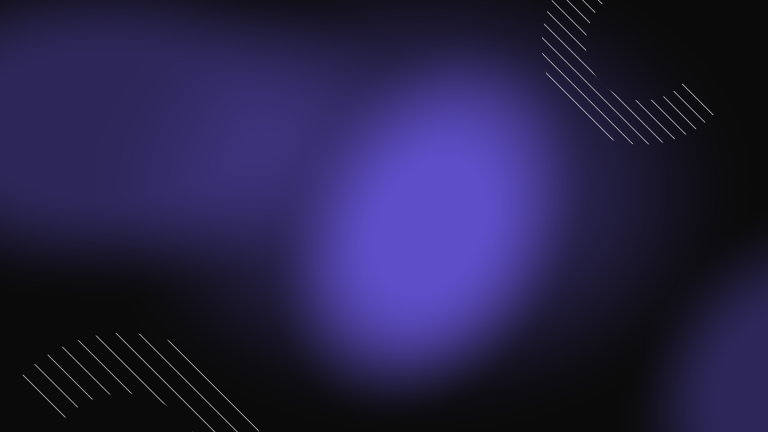
A Shadertoy shader for this background:

```glsl
#define BASE_COLOR vec3(0.042, 0.041, 0.043)
#define GLOW_COLOR vec3(0.38, 0.315, 0.81)
#define LINE_COLOR vec3(0.78, 0.78, 0.80)
#define LINE_WIDTH 0.0017
#define DIM_GLOW 0.40
#define HALO_GLOW 0.37
#define CORE_GLOW 0.95
#define HATCH_LINES 9.0

const vec2 DIAGONAL = vec2(0.70710678);

// Opacity of a blurred ellipse; softness is the half width of its falloff
float glow(vec2 p, vec2 center, vec2 radii, float angle, float softness) {
    float c = cos(angle), s = sin(angle);
    vec2 q = p - center;
    q = vec2(c * q.x + s * q.y, c * q.y - s * q.x);
    return 1.0 - smoothstep(1.0 - softness, 1.0 + softness, length(q / radii));
}

// Half ring filled with parallel lines, counted from its centre along normal
float hatchedArc(vec2 p, vec2 center, float inner, float outer,
                 float spacing, vec2 normal, float pixel) {
    vec2 q = p - center;
    float across = dot(q, normal);
    float index = floor(across / spacing + 0.5);
    float d = abs(across - index * spacing);
    float halfWidth = 0.5 * LINE_WIDTH;

    // Box-filtered coverage keeps thin lines even at any resolution
    float line = clamp(0.5 + (halfWidth - d) / pixel, 0.0, 1.0)
               - clamp(0.5 - (halfWidth + d) / pixel, 0.0, 1.0);
    float r = length(q);
    float ring = clamp(0.5 + min(outer - r, r - inner) / pixel, 0.0, 1.0);
    float counted = step(0.0, index) * step(index, HATCH_LINES - 1.0);
    return line * ring * counted;
}

void mainImage(out vec4 fragColor, in vec2 fragCoord) {
    float pixel = 1.0 / iResolution.y;
    vec2 p = fragCoord * pixel;

    // Stacked glows: upper left, wide halo, lower right corner, bright core
    float dark = 1.0;
    dark *= 1.0 - DIM_GLOW * glow(p, vec2(0.25, 0.71), vec2(0.52, 0.28), 0.0, 0.45);
    dark *= 1.0 - HALO_GLOW * glow(p, vec2(0.97, 0.56), vec2(0.52, 0.38), 0.0, 0.50);
    dark *= 1.0 - DIM_GLOW * glow(p, vec2(1.80, 0.11), vec2(0.30, 0.23), 1.1, 0.50);
    dark *= 1.0 - CORE_GLOW * glow(p, vec2(0.995, 0.475), vec2(0.315, 0.228), 1.1, 0.55);
    vec3 color = mix(GLOW_COLOR, BASE_COLOR, dark);

    // Hatched arcs in opposite corners
    float lines = hatchedArc(p, vec2(0.2859, -0.1007), 0.190, 0.330,
                             0.0368, DIAGONAL, pixel);
    lines += hatchedArc(p, vec2(1.4868, 0.8981), 0.1308, 0.2326,
                        0.0256, -DIAGONAL, pixel);
    color = mix(color, LINE_COLOR, lines);

    fragColor = vec4(color, 1.0);
}
```
